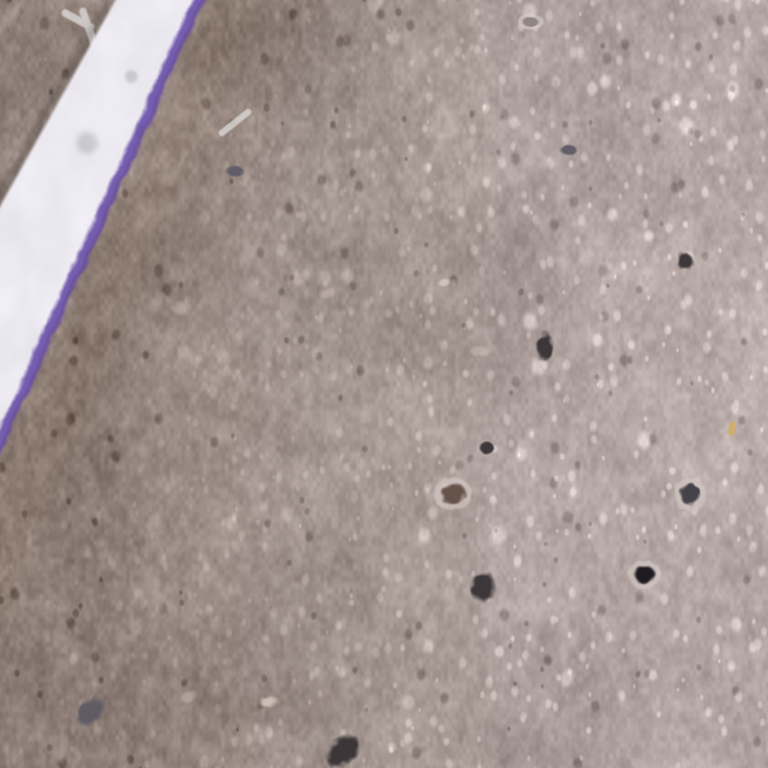
Reproduce this texture procedurally as a Shadertoy shader.

```glsl
float hash(vec2 p) {
    return fract(sin(dot(p, vec2(127.1, 311.7))) * 43758.545);
}

float valueNoise(vec2 p) {
    vec2 cell = floor(p), f = fract(p);
    f = f * f * (3.0 - 2.0 * f);
    float low = mix(hash(cell), hash(cell + vec2(1, 0)), f.x);
    float high = mix(hash(cell + vec2(0, 1)), hash(cell + vec2(1, 1)), f.x);
    return mix(low, high, f.y);
}

float fbm(vec2 p) {
    float sum = 0.0, weight = 0.5;
    for (int i = 0; i < 4; i++) {
        sum += weight * valueNoise(p);
        p = mat2(1.6, 1.2, -1.2, 1.6) * p + 7.3;
        weight *= 0.5;
    }
    return sum / 0.9375;
}

// Jittered spots, present in a given fraction of the cells
float flecks(vec2 p, float density, float seed) {
    vec2 cell = floor(p);
    float cover = 0.0;
    for (int y = -1; y <= 1; y++)
    for (int x = -1; x <= 1; x++) {
        vec2 id = cell + vec2(x, y) + seed;
        vec2 center = cell + vec2(x, y) + vec2(hash(id), hash(id + 19.7));
        float size = mix(0.18, 0.55, hash(id + 41.3));
        float present = step(hash(id + 73.9), density);
        cover = max(cover, present * (1.0 - smoothstep(size * 0.3, size, length(p - center))));
    }
    return cover;
}

// Normalised distance to a rough ellipse: 1 at its rim
float roughEllipse(vec2 p, vec4 shape, float lean) {
    vec2 q = p - shape.xy;
    q.x -= q.y * lean;
    return length(q / shape.zw) + 0.35 * (valueNoise(p * 130.0) - 0.5);
}

float streak(vec2 p, vec2 a, vec2 b, float width) {
    vec2 pa = p - a, ba = b - a;
    float t = clamp(dot(pa, ba) / dot(ba, ba), 0.0, 1.0);
    return 1.0 - smoothstep(width * 0.4, width, length(pa - ba * t));
}

vec3 pavement(vec2 p, float edgeDistance) {
    float lightness = smoothstep(-0.05, 1.0, p.x + 0.12 * (fbm(p * 5.0) - 0.5));
    vec3 color = mix(vec3(0.565, 0.505, 0.475), vec3(0.705, 0.655, 0.645), lightness);

    // Brown margin beside the painted line and darker soil at the top
    float margin = smoothstep(0.0, 0.02, edgeDistance) * (1.0 - smoothstep(0.05, 0.17, edgeDistance));
    color = mix(color, vec3(0.54, 0.475, 0.43), margin * 0.65);
    float soil = length((p - vec2(0.39, 0.95)) / vec2(0.2, 0.13));
    color -= 0.06 * (1.0 - smoothstep(0.2, 1.0, soil));

    // Cloudy stains and vertically drawn grain
    color += 0.13 * (fbm(p * 9.0 + 3.0) - 0.5);
    color += 0.14 * (fbm(p * vec2(75.0, 48.0)) - 0.5);
    color += 0.07 * (valueNoise(p * vec2(210.0, 130.0)) - 0.5);

    float grit = mix(0.35, 1.0, smoothstep(0.1, 0.9, p.x + 0.25 * (0.5 - p.y)));
    grit *= 1.0 - 0.7 * margin;
    color += 0.13 * grit * flecks(p * vec2(72.0, 48.0), 0.22, 5.0);
    color += 0.16 * grit * flecks(p * vec2(40.0, 32.0), 0.07, 23.0);
    color -= 0.13 * flecks(p * vec2(60.0, 46.0), 0.08, 61.0);
    return color;
}

vec3 addPits(vec3 color, vec2 p) {
    vec4 bare[8] = vec4[8](
        vec4(0.893, 0.660, 0.011, 0.011), vec4(0.709, 0.547, 0.011, 0.019),
        vec4(0.634, 0.417, 0.009, 0.008), vec4(0.629, 0.236, 0.017, 0.019),
        vec4(0.448, 0.022, 0.022, 0.021), vec4(0.117, 0.074, 0.018, 0.018),
        vec4(0.740, 0.804, 0.012, 0.007), vec4(0.307, 0.777, 0.012, 0.007));
    for (int i = 0; i < 8; i++) {
        float d = roughEllipse(p, bare[i], i == 4 || i == 5 ? 0.4 : 0.0);
        vec3 tone = i < 5 ? vec3(0.20, 0.18, 0.19) : vec3(0.36, 0.35, 0.39);
        color = mix(color, tone, 0.92 * (1.0 - smoothstep(0.65, 1.15, d)));
    }

    // Pits with a pale chipped rim
    vec4 rimmed[4] = vec4[4](
        vec4(0.899, 0.357, 0.014, 0.014), vec4(0.839, 0.251, 0.014, 0.012),
        vec4(0.590, 0.357, 0.016, 0.014), vec4(0.691, 0.972, 0.010, 0.007));
    vec3 fill[4] = vec3[4](vec3(0.27, 0.26, 0.29), vec3(0.12, 0.11, 0.13),
        vec3(0.40, 0.33, 0.29), vec3(0.56, 0.52, 0.51));
    for (int i = 0; i < 4; i++) {
        float d = roughEllipse(p, rimmed[i], 0.0);
        float rim = 1.0 - smoothstep(0.1, 0.45, abs(d - 1.25));
        color = mix(color, vec3(0.83, 0.79, 0.77), rim * 0.65);
        color = mix(color, fill[i], 1.0 - smoothstep(0.7, 1.1, d));
    }
    return color;
}

vec3 addChips(vec3 color, vec2 p) {
    vec4 chips[6] = vec4[6](
        vec4(0.579, 0.632, 0.009, 0.006), vec4(0.349, 0.086, 0.014, 0.008),
        vec4(0.625, 0.543, 0.014, 0.007), vec4(0.427, 0.618, 0.011, 0.008),
        vec4(0.245, 0.092, 0.011, 0.010), vec4(0.235, 0.599, 0.014, 0.010));
    for (int i = 0; i < 6; i++) {
        float cover = 1.0 - smoothstep(0.4, 1.2, roughEllipse(p, chips[i], 0.3));
        color = mix(color, vec3(0.84, 0.79, 0.75), cover * (i < 2 ? 0.85 : 0.45));
    }
    float scratch = streak(p, vec2(0.289, 0.827), vec2(0.323, 0.854), 0.006);
    scratch = max(scratch, streak(p, vec2(0.085, 0.983), vec2(0.118, 0.965), 0.007));
    scratch = max(scratch, streak(p, vec2(0.108, 0.985), vec2(0.122, 0.945), 0.007));
    color = mix(color, vec3(0.86, 0.85, 0.84), scratch * 0.8);
    return mix(color, vec3(0.82, 0.68, 0.42), streak(p, vec2(0.952, 0.437), vec2(0.954, 0.447), 0.006));
}

// White band with a violet fringe along its right side
vec3 addPaintedLine(vec3 color, vec2 p, float right) {
    float left = (p.x - 0.15 + 0.56 * (1.0 - p.y)) * 0.87;
    color *= 1.0 - 0.15 * (1.0 - smoothstep(0.0, 0.012, abs(left + 0.006)));
    float ragged = right + 0.008 * (fbm(p * 55.0) - 0.5);
    vec3 paint = vec3(0.925, 0.915, 0.945) + 0.07 * (fbm(p * vec2(28.0, 20.0)) - 0.5);
    paint -= 0.12 * flecks(p * 26.0, 0.08, 11.0);
    float inside = smoothstep(-0.003, 0.004, left) * (1.0 - smoothstep(-0.004, 0.003, ragged));
    color = mix(color, paint, inside);
    float fringe = 1.0 - smoothstep(0.003, 0.011, abs(ragged + 0.003));
    return mix(color, vec3(0.38, 0.27, 0.64), fringe * 0.85);
}

void mainImage(out vec4 fragColor, in vec2 fragCoord) {
    vec2 p = fragCoord / iResolution.xy;
    float lineRight = (p.x - 0.45 * (p.y - 0.418)) * 0.91;
    vec3 color = pavement(p, lineRight);
    color = addPits(color, p);
    color = addChips(color, p);
    color = addPaintedLine(color, p, lineRight);
    fragColor = vec4(clamp(color, 0.0, 1.0), 1.0);
}
```
